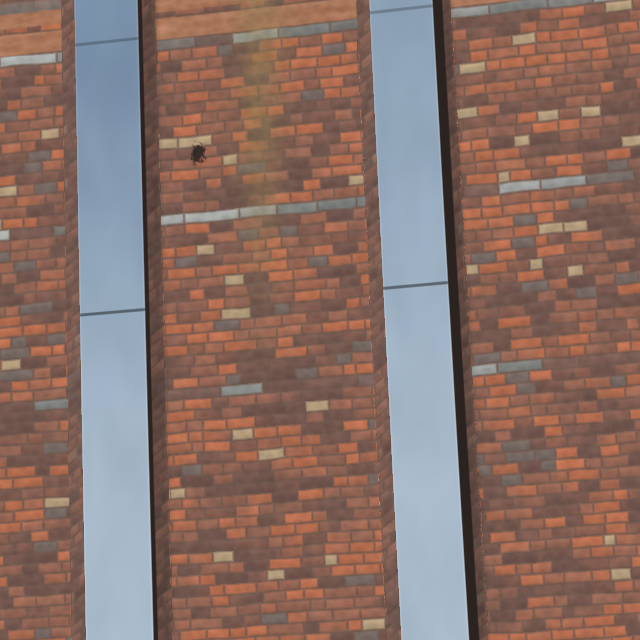
A Shadertoy shader for this texture:

```glsl
// Weathered brick wall divided by two leaning blue-grey metal strips.
// Perspective-skewed coordinates repeat the strips and the stone courses;
// hashed bricks, cellular grime and layered sines supply the wear.

const float STRIP_START = 0.134, STRIP_STEP = 0.493, STRIP_WIDTH = 0.106;
const float ROW = 0.0169, COURSE_START = 0.361, ROWS_PER_COURSE = 16.0;
const vec3 ORANGE = vec3(0.73, 0.44, 0.32);
const vec3 CLAY = vec3(0.60, 0.41, 0.34);
const vec3 BROWN = vec3(0.45, 0.34, 0.31);
const vec3 MORTAR = vec3(0.44, 0.35, 0.31);
const vec3 BUFF = vec3(0.69, 0.60, 0.48);
const vec3 STONE = vec3(0.55, 0.56, 0.55);
const vec3 TAN = vec3(0.67, 0.47, 0.36);
const vec3 METAL_LIGHT = vec3(0.66, 0.73, 0.79);
const vec3 METAL_DARK = vec3(0.46, 0.55, 0.65);
const vec3 SHADOW = vec3(0.16, 0.13, 0.12);

float hash(vec2 p) {
    vec3 q = fract(p.xyx * 0.1031);
    q += dot(q, q.yzx + 33.33);
    return fract((q.x + q.y) * q.z);
}

// Soft blotches in -1..1 from bent, layered sines.
float waves(vec2 p) {
    float sum = 0.0, gain = 0.5;
    for (int i = 0; i < 4; i++) {
        p = mat2(0.8, 0.6, -0.6, 0.8) * p * 1.7 + 1.3;
        sum += gain * sin(p.x + 1.5 * sin(p.y)) * cos(p.y * 0.8);
        gain *= 0.6;
    }
    return sum;
}

// Cellular noise: distance to the nearest scattered point.
float cells(vec2 p) {
    float nearest = 2.0;
    vec2 base = floor(p);
    for (int j = -1; j <= 1; j++)
        for (int i = -1; i <= 1; i++) {
            vec2 id = base + vec2(i, j);
            vec2 site = id + vec2(hash(id), hash(id + 71.0));
            nearest = min(nearest, distance(p, site));
        }
    return nearest;
}

float band(float x, float lo, float hi, float blur) {
    return smoothstep(lo - blur, lo + blur, x) - smoothstep(hi - blur, hi + blur, x);
}

// Irregular joint positions along one row.
float joint(float i, float row) { return i + 0.55 * hash(vec2(i, row)); }

// edge is 1 on the dark toothed bricks beside the strips.
vec3 brickwork(vec2 wall, float edge, float blur) {
    float y = (wall.y - COURSE_START) / ROW + 0.5 + 0.12 * waves(wall * 14.0);
    float row = floor(y);
    bool course = mod(row, ROWS_PER_COURSE) < 0.5 && row > -1.0 && edge < 0.5;
    float width = course ? 0.075 : mix(0.037, 0.020, edge);
    float x = wall.x / width + hash(vec2(row, 9.0)) * 7.0 + 40.0;
    float i = floor(x);
    if (x < joint(i, row)) i -= 1.0;
    vec2 id = vec2(i, row);
    float pick = hash(id + 17.0), tone = hash(id + 53.0);

    // Brick colours drift between orange and brown over broad patches.
    float patchy = waves(wall * vec2(9.0, 12.0));
    float warm = clamp(pick + 0.4 * patchy, 0.0, 1.0);
    vec3 col = mix(BROWN, CLAY, smoothstep(0.05, 0.55, warm));
    col = mix(col, ORANGE, smoothstep(0.55, 0.9, warm));
    if (tone > 0.965) col = BUFF;
    if (tone < 0.05) col = mix(BROWN, STONE, 0.45);
    col = mix(col, BROWN * 0.95 + 0.06 * pick, 0.75 * edge);
    if (course) col = mix(BROWN * 1.08, STONE * (0.9 + 0.3 * tone), smoothstep(0.1, 0.5, pick));

    // Rounded joints and a lower lip in shade.
    float side = min(x - joint(i, row), joint(i + 1.0, row) - x) * width;
    float bed = min(fract(y), 1.0 - fract(y)) * ROW;
    col *= 0.93 + 0.12 * fract(y) + 0.09 * (tone - 0.5);
    float face = smoothstep(0.0, 0.0022 + blur, min(side, bed));
    return mix(MORTAR, col, 0.25 + 0.75 * face);
}

vec3 metal(vec2 p, float v, float s, float index, float blur) {
    float dim = smoothstep(0.15, 1.0, p.y) * mix(0.95, 0.5, index);
    vec3 col = mix(METAL_LIGHT, METAL_DARK, dim) + 0.025 * waves(p * vec2(16.0, 9.0));
    for (int i = 0; i < 2; i++) {
        float gap = abs(v - 0.497 - 0.42 * float(i));
        col *= 1.0 - (0.42 - 0.2 * float(i)) * (1.0 - smoothstep(0.001, 0.002 + blur, gap));
    }
    float rim = min(s, STRIP_WIDTH - s);
    return col + 0.05 * (1.0 - smoothstep(0.001, 0.004, rim));
}

void mainImage(out vec4 fragColor, in vec2 fragCoord) {
    vec2 p = fragCoord / iResolution.xy;
    float blur = max(1.0 / iResolution.y, 0.0012);
    float u = p.x + (0.01 + 0.07 * p.x) * p.y;
    float v = p.y - p.x * (0.06 + 0.05 * p.y);
    float index = floor((u - STRIP_START) / STRIP_STEP);
    float s = u - STRIP_START - index * STRIP_STEP;

    // Toothed bricks slant away from both sides of a panel.
    float leftSide = 1.0 - smoothstep(0.134, 0.138, s);
    float rightSide = smoothstep(STRIP_STEP - 0.024, STRIP_STEP - 0.020, s);
    float edge = max(leftSide, rightSide);
    float slant = 0.7 * (max(0.136 - s, 0.0) - max(s - STRIP_STEP + 0.022, 0.0));
    vec3 col = brickwork(vec2(u, v + slant), edge, blur);

    // Tan lintel layers, vertical moss stain, then soot.
    float lintel = band(v, 0.911, 0.943, 0.002) + band(v, 0.953, 0.976, 0.002);
    col = mix(col, TAN + 0.05 * waves(vec2(u * 12.0, v * 90.0)), lintel * (1.0 - edge));
    col = mix(col, STONE * 0.88, 0.6 * band(v, 0.976, 0.992, 0.003) * (1.0 - edge));
    float moss = exp(-pow((p.x - 0.407) / 0.034, 2.0)) * smoothstep(0.35, 0.9, p.y);
    col = mix(col, vec3(0.57, 0.49, 0.33), moss * (0.5 + 0.2 * waves(p * 40.0)));
    col *= 0.93 + 0.13 * cells(p * vec2(55.0, 70.0)) + 0.025 * waves(p * 150.0);
    float soot = length((p - vec2(0.31, 0.76)) * vec2(1.0, 0.7)) + 0.006 * waves(p * 180.0);
    col = mix(col, SHADOW, 0.85 * (1.0 - smoothstep(0.006, 0.014, soot)));

    // Cast shadow, then the strip over it.
    float depth = index < 0.5 ? 0.007 : 0.016;
    float shade = band(s, STRIP_WIDTH, STRIP_WIDTH + depth, blur);
    col *= 1.0 - 0.2 * band(s, STRIP_WIDTH, STRIP_WIDTH + 0.03, 0.008);
    col = mix(col, SHADOW, shade * 0.95);
    float strip = smoothstep(-blur, blur, s) * (1.0 - smoothstep(STRIP_WIDTH - blur, STRIP_WIDTH + blur, s));
    col = mix(col, metal(p, v, s, index, blur), strip);
    fragColor = vec4(clamp(col, 0.0, 1.0), 1.0);
}
```
